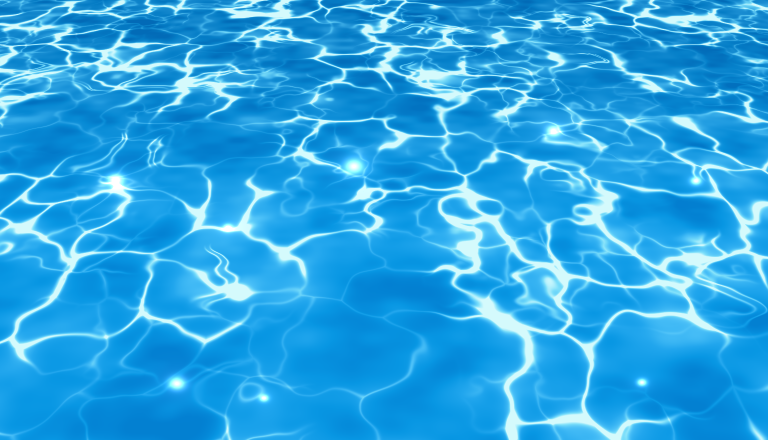
This texture is drawn by a Shadertoy shader. Its source:

```glsl
vec2 hash2(vec2 p) {
    return fract(sin(vec2(dot(p, vec2(127.1, 311.7)), dot(p, vec2(269.5, 183.3)))) * 43758.5453);
}

float noise(vec2 p) {
    vec2 i = floor(p), f = fract(p);
    f = f * f * f * (f * (f * 6.0 - 15.0) + 10.0);
    return mix(mix(hash2(i).x, hash2(i + vec2(1, 0)).x, f.x),
               mix(hash2(i + vec2(0, 1)).x, hash2(i + vec2(1, 1)).x, f.x), f.y);
}

float fbm(vec2 p) {
    return 0.55 * noise(p) + 0.3 * noise(p * 2.1 + 7.3) + 0.15 * noise(p * 4.3 + 2.9);
}

vec2 warp(vec2 p, float amount) {
    return p + amount * (vec2(noise(p * 1.3 + 3.1), noise(p * 1.3 + 17.7)) - 0.5)
             + amount * 0.3 * (vec2(noise(p * 3.7 + 9.2), noise(p * 3.7 + 31.4)) - 0.5);
}

// x: closeness to a cell border, y: closeness to a junction of three cells
vec2 cellBorders(vec2 p) {
    vec2 cell = floor(p), f = fract(p);
    vec3 nearest = vec3(9.0);
    for (int y = -1; y <= 1; y++)
    for (int x = -1; x <= 1; x++) {
        vec2 offset = vec2(x, y);
        float d = length(offset + 0.08 + 0.84 * hash2(cell + offset) - f);
        if (d < nearest.x) nearest = vec3(d, nearest.xy);
        else if (d < nearest.y) nearest = vec3(nearest.x, d, nearest.y);
        else nearest.z = min(nearest.z, d);
    }
    return nearest.yz - nearest.x;
}

vec3 waterRamp(float tone) {
    vec3 shades[6] = vec3[6](
        vec3(0.01, 0.50, 0.82), vec3(0.03, 0.59, 0.89), vec3(0.13, 0.65, 0.93),
        vec3(0.29, 0.75, 0.97), vec3(0.48, 0.87, 0.98), vec3(0.83, 0.98, 0.99));
    vec3 color = shades[0];
    for (int i = 1; i < 6; i++)
        color = mix(color, shades[i], clamp(tone * 5.0 - float(i - 1), 0.0, 1.0));
    return color;
}

vec3 pool(vec2 uv) {
    // Perspective plane receding towards the top
    float depth = 1.6 / (1.6 - uv.y);
    vec2 p = 3.5 * vec2((uv.x - 0.87) * depth, 1.9 * depth) + 20.0;
    float far = smoothstep(0.45, 1.0, uv.y);

    // Mottled water body
    float tone = 0.7 * fbm(p * vec2(1.1, 1.4)) - 0.13;
    tone += 0.1 * (noise(p * vec2(3.0, 5.0)) - 0.5) * (1.0 + 2.0 * far);

    // Main caustic net: sharp cores in soft halos
    vec2 net = cellBorders(warp(p, 0.75));
    float strength = 0.25 + 0.75 * smoothstep(0.25, 0.65, noise(p * 1.1 + 41.0));
    float width = (0.025 + 0.03 * strength) * depth;
    tone += strength * (0.62 * exp(-net.x * net.x / (width * width)) + 0.28 * exp(-net.x * 5.5));
    tone += 0.4 * strength * exp(-net.y * 9.0);

    // Fainter, finer net
    float veil = cellBorders(warp(p * 1.5 + 53.0, 0.9)).x;
    float veilMask = smoothstep(0.35, 0.75, noise(p * 0.9 + 71.0));
    tone += veilMask * (0.22 * exp(-veil * 7.0) + 0.2 * exp(-veil * veil * 180.0 / depth));

    // Folded pale ribbons with bright rims
    float fold = noise(warp(p * vec2(0.9, 1.1) + 87.0, 0.9)) - 0.62;
    float ribbonMask = smoothstep(0.5, 0.7, noise(p * 0.8 + 13.0)) * smoothstep(0.1, 0.4, uv.y);
    float rim = min(abs(fold), abs(fold - 0.11));
    float fill = smoothstep(-0.01, 0.01, fold) * smoothstep(0.12, 0.1, fold);
    tone += ribbonMask * (0.16 * fill + 0.5 * exp(-rim * rim * 5000.0 / (depth * depth)));

    vec3 color = waterRamp(tone);
    return color * mix(vec3(1.0), vec3(0.7, 0.83, 0.87), far * (1.0 - smoothstep(0.3, 0.9, tone)));
}

void mainImage(out vec4 fragColor, in vec2 fragCoord) {
    // Four samples per pixel
    vec3 color = vec3(0.0);
    for (int i = 0; i < 4; i++) {
        vec2 shift = vec2(i & 1, i >> 1) * 0.5 - 0.25;
        color += 0.25 * pool((fragCoord + shift) / iResolution.y);
    }

    // Sun glints with a faint warm halo
    vec2 uv = fragCoord / iResolution.y;
    for (int i = 0; i < 8; i++) {
        vec2 seed = hash2(vec2(i, 4.7));
        vec2 center = vec2(seed.x * iResolution.x / iResolution.y, 0.08 + 0.65 * seed.y);
        float size = 0.008 + 0.012 * hash2(seed * 9.0).x;
        float r = length((uv - center) * vec2(1.0, 1.3)) / size;
        color += vec3(1.0, 0.85, 0.9) * (0.8 * exp(-r * r) + 0.22 * exp(-r * 0.7));
    }
    fragColor = vec4(min(color, 1.0), 1.0);
}
```
